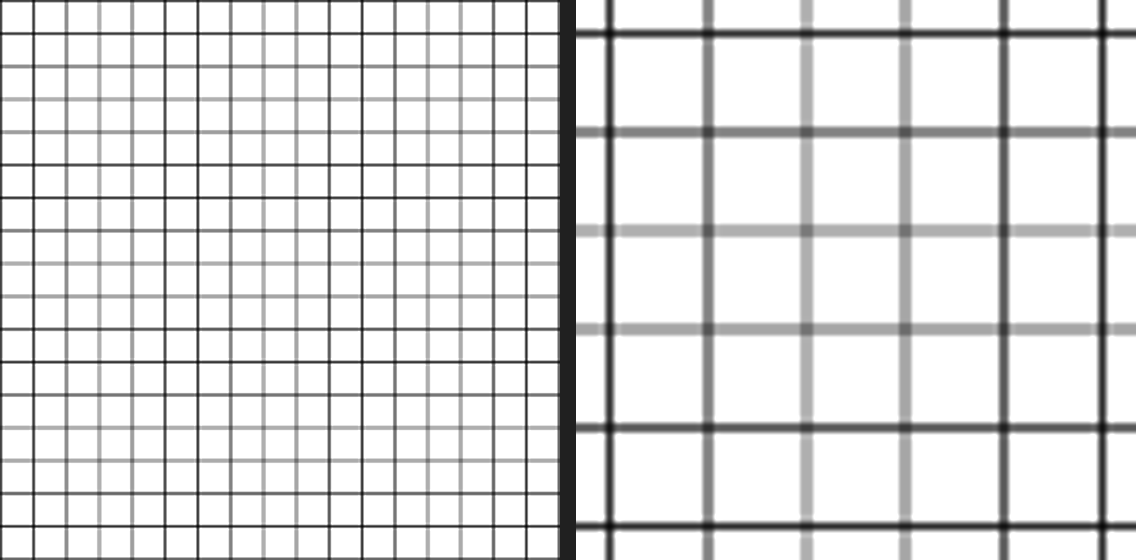
Left: the whole. Right: its middle third, enlarged.
Reproduce this pattern procedurally as a Shadertoy shader.

```glsl
// Square grid of black lines on white whose weight drifts from crisp and dark to wide and pale.

const float CELLS = 17.0;            // cells across and down
const float MARGIN = 0.0014;         // canvas edge to centre of outermost line
const float BEAT_PERIOD = 5.15;      // lines between two crisp lines
const float BEAT_START = 0.55;       // index of the first crisp peak
const float BEAT_SHARPNESS = 1.5;    // how quickly lines fade off the peak
const float PALE_INK = 0.31;
const float CRISP_INK = 0.83;
const vec2 PALE_EDGE = vec2(0.0022, 0.0055);   // inner and outer half widths
const vec2 CRISP_EDGE = vec2(0.0000, 0.0046);
const float HALO_INK = 0.10;         // brightening beside crisp lines
const float HALO_OFFSET = 0.0058;
const float HALO_WIDTH = 0.0015;
const vec3 PAPER = vec3(1.0);
const vec3 INK = vec3(0.0);
const float TAU = 6.2831853;

// 1 where a line is crisp, 0 where it is pale
float crispness(float index) {
    float wave = 0.5 + 0.5 * cos(TAU * (index - BEAT_START) / BEAT_PERIOD);
    return pow(max(wave, 0.0), BEAT_SHARPNESS);
}

// Light left by the nearest line along one axis
float lineLight(float pos, float pixel) {
    float pitch = (1.0 - 2.0 * MARGIN) / CELLS;
    float index = clamp(round((pos - MARGIN) / pitch), 0.0, CELLS);
    float dist = abs(pos - MARGIN - index * pitch);

    float crisp = crispness(index);
    vec2 edge = mix(PALE_EDGE, CRISP_EDGE, crisp);
    edge.y = max(edge.y, edge.x + pixel);
    float ink = mix(PALE_INK, CRISP_INK, crisp) * (1.0 - smoothstep(edge.x, edge.y, dist));

    float haloDist = (dist - HALO_OFFSET) / HALO_WIDTH;
    float halo = HALO_INK * crisp * exp(-haloDist * haloDist);
    return 1.0 - ink + halo;
}

void mainImage(out vec4 fragColor, in vec2 fragCoord) {
    vec2 uv = fragCoord / iResolution.xy;
    uv.y = 1.0 - uv.y;               // count rows from the top
    vec2 pixel = 1.0 / iResolution.xy;

    // Crossings multiply, so overlapping lines darken
    float light = lineLight(uv.x, pixel.x) * lineLight(uv.y, pixel.y);
    fragColor = vec4(mix(INK, PAPER, clamp(light, 0.0, 1.0)), 1.0);
}
```
